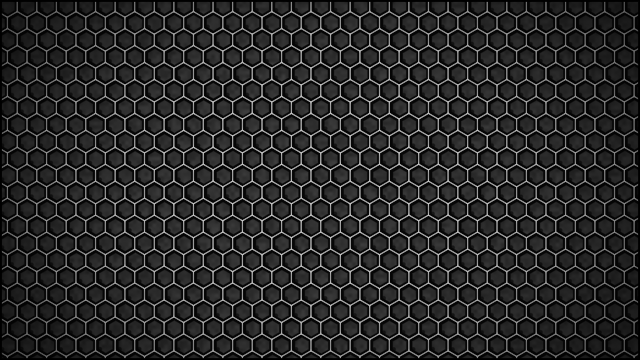
This pattern is drawn by a Shadertoy shader. Its source:

```glsl
#define PITCH 0.0544              // cell width, in canvas heights
#define ANCHOR vec2(0.7006, 0.5595) // centre of one cell
#define WIRE 0.036                // half width of the wire, in cells
#define FLOOR_SIZE 0.345          // apothem of the cell floor, in cells
#define FLOOR_SHIFT vec2(0.025, -0.012)
#define BORDER 0.005              // dark frame, in canvas heights
#define SHADOW_COLOR vec3(0.022)
#define FLOOR_COLOR vec3(0.195)
#define WIRE_COLOR vec3(0.70)
#define VIGNETTE 0.52

const vec2 LATTICE = vec2(1.0, 1.7320508);

float hash(vec2 p) {
    vec3 q = fract(vec3(p.xyx) * 0.1031);
    q += dot(q, q.yzx + 33.33);
    return fract((q.x + q.y) * q.z);
}

float noise(vec2 p) {
    vec2 i = floor(p), f = fract(p);
    f = f * f * (3.0 - 2.0 * f);
    return mix(mix(hash(i), hash(i + vec2(1, 0)), f.x),
               mix(hash(i + vec2(0, 1)), hash(i + vec2(1, 1)), f.x), f.y);
}

// Distance from the centre to the sides of a hexagon standing on a corner
float hexRadius(vec2 p) {
    p = abs(p);
    return max(p.x, dot(p, vec2(0.5, 0.8660254)));
}

// Centre of the nearest cell: two interleaved rectangular lattices
vec2 hexCenter(vec2 p) {
    vec2 a = LATTICE * floor(p / LATTICE + 0.5);
    vec2 b = LATTICE * (floor(p / LATTICE) + 0.5);
    return dot(p - a, p - a) < dot(p - b, p - b) ? a : b;
}

void mainImage(out vec4 fragColor, in vec2 fragCoord) {
    vec2 uv = fragCoord / iResolution.y;
    float aspect = iResolution.x / iResolution.y;
    float pixel = 1.0 / (iResolution.y * PITCH);

    vec2 p = (uv - ANCHOR) / PITCH;
    vec2 center = hexCenter(p);
    vec2 local = p - center;
    vec2 id = floor(2.0 * center / LATTICE + 0.5) + 100.0;

    // Recessed floor, with a small drift and a shaded notch in each cell
    vec2 drift = 0.03 * (vec2(hash(id), hash(id + 17.0)) - 0.5);
    vec2 inner = local - FLOOR_SHIFT - drift;
    float soft = 0.5 * pixel + 0.02;
    float plate = 1.0 - smoothstep(-soft, soft, hexRadius(inner) - FLOOR_SIZE);
    float notch = length(inner - vec2(-0.30, -0.20)) - 0.11;
    plate *= mix(0.35, 1.0, smoothstep(-soft, soft, notch));
    float grain = 0.82 + 0.36 * noise((p + 100.0) * 5.0);
    float slope = 1.0 + 0.3 * dot(inner, vec2(0.5, -0.8));
    vec3 color = mix(SHADOW_COLOR, FLOOR_COLOR * grain * slope, plate);

    // Bright wire, thicker where three sides meet
    float corner = smoothstep(0.50, 0.577, length(local));
    float edge = 0.5 - hexRadius(local);
    float wire = 1.0 - smoothstep(-0.5 * pixel, 0.5 * pixel,
                                  edge - WIRE - 0.012 * corner);
    color = mix(color, WIRE_COLOR * (0.9 + 0.2 * corner), wire);

    // Light falling off toward the sides, then the dark frame
    vec2 offCenter = 2.0 * fragCoord / iResolution.xy - 1.0;
    float falloff = dot(offCenter * offCenter, vec2(0.65, 0.35));
    color *= 1.0 - VIGNETTE * smoothstep(0.0, 1.0, falloff);
    vec2 margin = min(uv, vec2(aspect, 1.0) - uv);
    float inside = min(margin.x, margin.y) - BORDER;
    color *= smoothstep(-0.5, 0.5, inside * iResolution.y);

    fragColor = vec4(color, 1.0);
}
```
